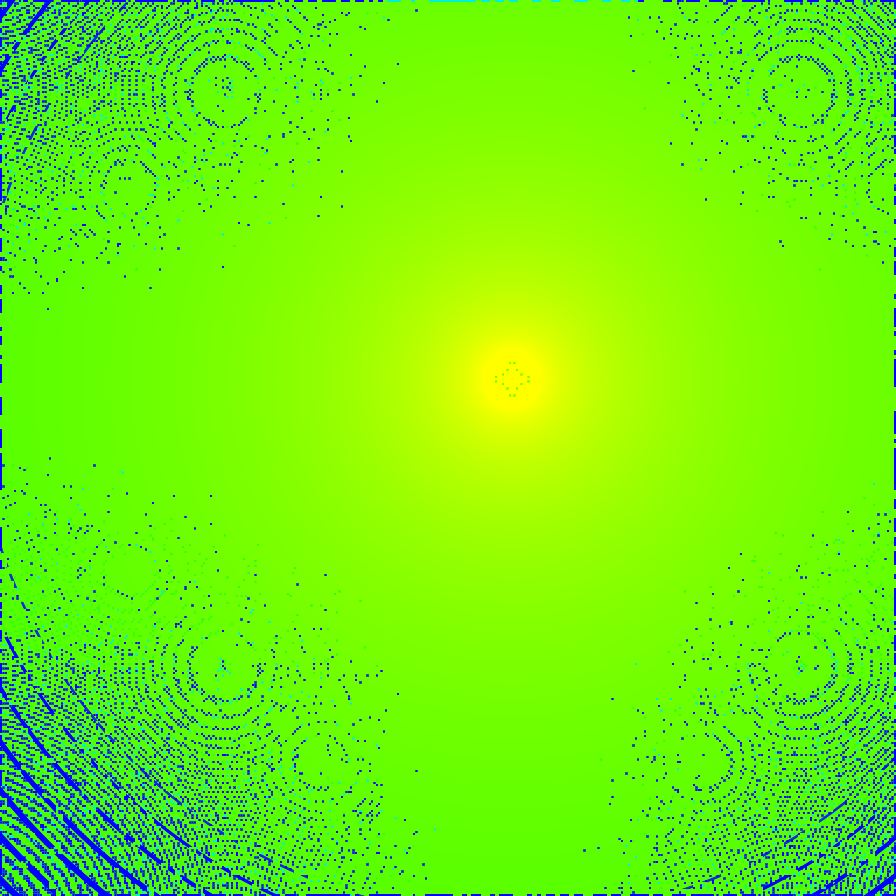
A Shadertoy shader for this background:

```glsl
// A lime radial glow with dotted moire grain gathering in the four corners.
// The glow falls off logarithmically; a quadratic phase sampled on a coarse
// lattice makes the curved dot trails, and thin broken arcs cross the corners.

const float CELLS = 384.0;
const vec3 BLUE = vec3(0.0, 0.01, 1.0);
const vec3 TEAL = vec3(0.0, 0.95, 0.84);

// Sine-free integer hash, returns 0..1
float hash(vec2 p) {
    uvec2 q = uvec2(ivec2(p)) * uvec2(1597334673u, 3812015801u);
    uint n = (q.x ^ q.y) * 1597334673u;
    n = (n ^ (n >> 15)) * 2246822519u;
    return float((n ^ (n >> 13)) >> 8) / 16777216.0;
}

vec3 glow(float radius) {
    float red = 0.225 - 0.225 * log(max(radius, 0.02));
    return vec3(clamp(red, 0.0, 1.0), 1.0, 0.0);
}

void mainImage(out vec4 fragColor, in vec2 fragCoord) {
    vec2 uv = fragCoord / iResolution.xy;
    vec2 centre = vec2(219.5, 221.5) / CELLS;
    vec2 p = uv - centre;
    float radius = length(p);
    vec3 color = glow(radius);

    // Lattice cell, its soft square mask and its place around the glow
    vec2 cell = floor(uv * CELLS);
    vec2 local = abs(fract(uv * CELLS) - 0.5);
    float pixel = CELLS / iResolution.y;
    float dotMask = clamp((0.5 - max(local.x, local.y)) / pixel + 0.5, 0.0, 1.0);
    vec2 q = (cell + 0.5) / CELLS - centre;
    float corner = abs(q.x * q.y);
    float pick = hash(cell);

    // Grain: aliased quadratic rings, thinned toward the two central axes
    float phase = fract(300.0 * dot(q, q) + 0.06 * pick);
    float amount = 0.48 * smoothstep(0.035, 0.27, corner);
    float scatter = 0.025 * smoothstep(0.035, 0.09, corner);
    bool grain = phase < amount || hash(cell + 517.0) < scatter;

    // Below the glow a band of grain fades to faint green
    float faint = smoothstep(-0.14, -0.2, q.y) * smoothstep(-0.34, -0.27, q.y);
    vec3 grainColor = pick < 0.16 ? TEAL : BLUE;
    if (hash(cell + 91.0) < 0.12 + 0.6 * faint) grainColor = vec3(0.2, 1.0, 0.05);
    if (grain) color = mix(color, grainColor, dotMask);

    // Broken concentric arcs in the far corners
    float arc = abs(fract(radius / 0.033 - 21.71) - 0.5) * 0.033;
    float width = mix(0.0008, 0.003, smoothstep(0.58, 0.78, radius));
    float line = 1.0 - smoothstep(width, width + 1.0 / iResolution.y, arc);
    float dash = step(hash(floor(cell / 3.0)), 0.35 + 0.55 * smoothstep(0.58, 0.72, radius));
    float reach = smoothstep(0.575, 0.61, radius) * smoothstep(0.07, 0.1, abs(p.x * p.y));
    color = mix(color, BLUE, line * dash * reach);

    // Dashed one-cell rim, teal along the middle of the top
    vec2 rim = min(cell, CELLS - 1.0 - cell);
    if (min(rim.x, rim.y) < 0.5 && hash(floor(cell / 2.0) + 33.0) < 0.55) {
        bool tealRim = uv.y > 0.99 && abs(p.x) < 0.14;
        color = tealRim ? TEAL : BLUE;
    }

    // Small four-pointed star of dots at the heart of the glow
    vec2 step2 = abs(floor(q * CELLS + 0.5));
    float product = step2.x * step2.y;
    if (product > 6.5 && product < 8.5 && step2.x + step2.y < 8.5)
        color = mix(color, vec3(0.45, 1.0, 0.0), dotMask);

    fragColor = vec4(color, 1.0);
}
```
